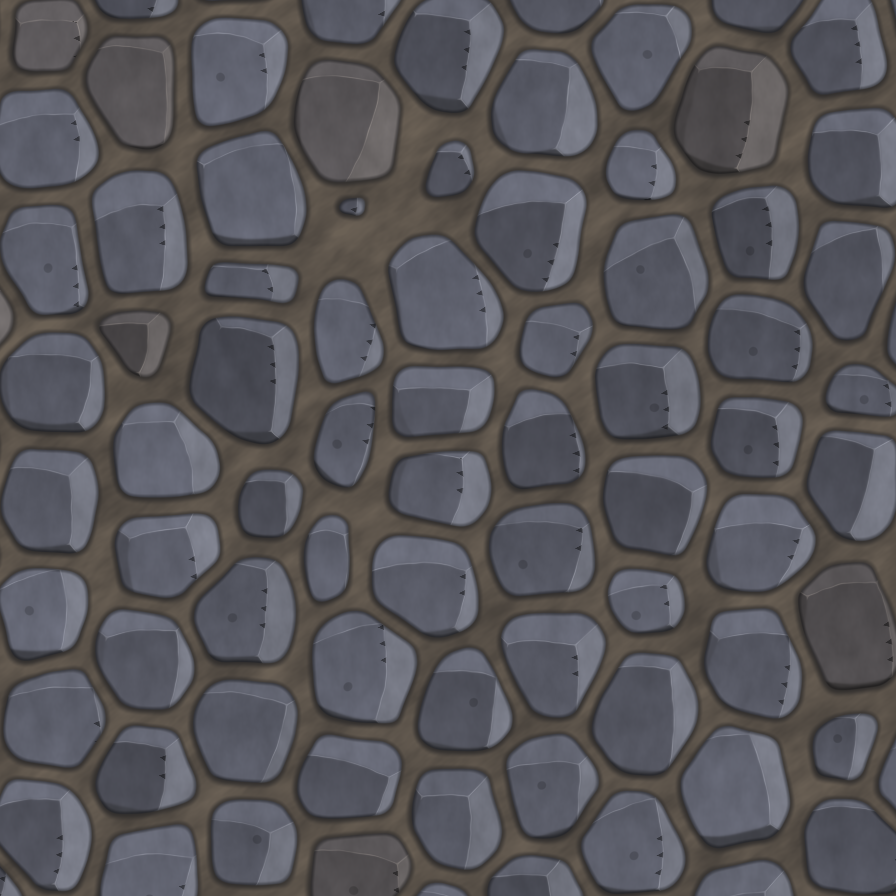
Write a three.js fragment shader that draws this texture.

```glsl
// Painted cobblestones: faceted blue-grey stones set in streaky brown earth.
varying vec2 vUv;

const vec2 CELL = vec2(0.111, 0.126);
const float GAP = 0.0085;
const vec3 EARTH_DARK = vec3(0.29, 0.265, 0.24);
const vec3 EARTH_LIGHT = vec3(0.42, 0.38, 0.335);
const vec3 SHADOW = vec3(0.19, 0.18, 0.175);

vec2 hash2(vec2 p) {
  vec3 q = fract(p.xyx * vec3(0.1031, 0.1030, 0.0973));
  q += dot(q, q.yzx + 33.33);
  return fract((q.xx + q.yz) * q.zy);
}

float gradientDot(vec2 corner, vec2 offset) {
  return dot(hash2(corner + 71.0) * 2.0 - 1.0, offset);
}

float gradientNoise(vec2 p) {
  vec2 i = floor(p), f = fract(p);
  vec2 u = f * f * f * (f * (f * 6.0 - 15.0) + 10.0);
  vec2 e = vec2(1.0, 0.0);
  float low = mix(gradientDot(i, f), gradientDot(i + e, f - e), u.x);
  float high = mix(gradientDot(i + e.yx, f - e.yx), gradientDot(i + 1.0, f - 1.0), u.x);
  return mix(low, high, u.y);
}

float fbm(vec2 p) {
  float sum = 0.0, amp = 1.0;
  for (int i = 0; i < 4; i++) {
    sum += amp * gradientNoise(p);
    p = p * 2.03 + 17.0;
    amp *= 0.55;
  }
  return sum;
}

float smoothMin(float a, float b, float k) {
  float h = max(k - abs(a - b), 0.0) / k;
  return min(a, b) - h * h * k * 0.25;
}

float roundedBox(vec2 p, vec2 halfSize, float radius) {
  vec2 q = abs(p) - halfSize + radius;
  return length(max(q, 0.0)) + min(max(q.x, q.y), 0.0) - radius;
}

// Stone centre in xy, power-diagram weight in z (low for pebbles).
vec3 stoneSeed(vec2 cell) {
  vec2 jitter = (hash2(cell + 100.0) - 0.5) * 0.5;
  vec2 pick = hash2(cell + 231.0);
  float stagger = 0.5 * mod(cell.x, 2.0);
  float weight = (pick.x - 0.5) * 0.0016 - 0.0042 * step(0.86, pick.y);
  return vec3((cell + 0.5 + jitter + vec2(0.0, stagger)) * CELL, weight);
}

vec3 earthColor(vec2 p) {
  vec2 slanted = vec2(p.x * 0.8 + p.y * 0.6, p.y * 0.8 - p.x * 0.6);
  float streaks = fbm(slanted * vec2(13.0, 32.0)) + 0.5 * fbm(p * 9.0);
  return mix(EARTH_DARK, EARTH_LIGHT, clamp(0.5 + 0.75 * streaks, 0.0, 1.0));
}

// local: position from the stone middle, size: half extents, depth: inside distance.
vec3 stoneColor(vec2 local, vec2 size, float depth, vec2 id, vec2 p) {
  vec2 tone = hash2(id + 11.0), cutA = hash2(id + 23.0), cutB = hash2(id + 37.0);
  vec2 skew = (hash2(id + 53.0) - 0.5) * 0.4, mark = hash2(id + 67.0);
  vec2 s = local / size;

  // Signed distance past each edge of the front face: right, top, left, bottom.
  vec2 bend = 0.16 * s.yx * s.yx + skew * s.yx;
  vec2 lit = (s + bend - mix(vec2(0.3, 0.32), vec2(0.85, 0.8), cutA)) * size;
  vec2 dim = (-s + bend - mix(vec2(0.76, 0.78), vec2(1.15, 1.05), cutB)) * size;
  lit += 0.0012 * gradientNoise(p * 75.0);
  float first = max(max(max(lit.x, lit.y), max(dim.x, dim.y)), 0.0);
  vec4 facet = exp((vec4(lit, dim) - first) * 1300.0);
  float front = exp(-first * 1300.0);
  float total = front + dot(facet, vec4(1.0));

  // Flat paint per facet, with soft brush variation.
  vec3 face = mix(vec3(0.275, 0.28, 0.315), vec3(0.375, 0.385, 0.435), tone.x);
  face *= 1.0 - 0.07 * s.y;
  vec3 color = face * front + vec3(0.455, 0.465, 0.51) * facet.x
    + vec3(0.395, 0.405, 0.455) * facet.y + vec3(0.285, 0.29, 0.325) * facet.z
    + vec3(0.24, 0.245, 0.27) * facet.w;
  color /= total;
  color *= 0.95 + 0.12 * tone.y + 0.11 * fbm(p * vec2(38.0, 24.0) + id);

  // Worn highlights along the lit ridges.
  float purity = max(max(front, max(facet.x, facet.y)), max(facet.z, facet.w)) / total;
  float ridge = smoothstep(0.9, 0.5, purity) * smoothstep(-0.005, -0.001, max(lit.x, lit.y));
  color += 0.11 * ridge * (0.75 + gradientNoise(p * 40.0));

  // Chips bitten from the right ridge, and a small pit on some faces.
  float chipY = abs(local.y - (mark.x - 0.6) * size.y);
  float chip = 0.008 - min(chipY, abs(chipY - 0.019)) * 2.2 + lit.x;
  float chipMask = smoothstep(0.0, 0.002, chip) * smoothstep(0.001, -0.001, lit.x);
  color *= 1.0 - 0.42 * chipMask * step(0.4, mark.y) * step(lit.y, 0.0);
  float pit = length(local + size * (mark - 0.3) * 0.5);
  float pitMask = smoothstep(0.006, 0.004, pit) * step(0.7, cutB.x) * front / total;
  color *= 1.0 - 0.17 * pitMask;

  // A few stones are warm brown; every rim is dark.
  float brown = step(0.91, hash2(id + 83.0).x);
  color = mix(color, color * vec3(0.93, 0.87, 0.79), brown);
  return color * mix(0.62, 1.0, smoothstep(0.0, 0.0045, depth));
}

void main() {
  vec2 p = vUv + 0.0035 * vec2(gradientNoise(vUv * 22.0), gradientNoise(vUv * 22.0 + 40.0));
  vec2 base = floor(p / CELL), id = base;
  vec3 seed = vec3(0.0);
  float nearest = 10.0;
  for (int y = -2; y <= 2; y++) for (int x = -2; x <= 2; x++) {
    vec2 cell = base + vec2(x, y);
    vec3 other = stoneSeed(cell);
    float power = dot(p - other.xy, p - other.xy) - other.z;
    if (power < nearest) { nearest = power; seed = other; id = cell; }
  }

  // Distance to the cell border, and the cell extents along the tilted stone axes.
  float tilt = (hash2(id + 5.0).x - 0.5) * 0.4;
  vec2 axis = vec2(cos(tilt), sin(tilt)), up = vec2(-axis.y, axis.x), r = p - seed.xy;
  float border = 1.0;
  vec4 extent = vec4(0.075, 0.085, 0.075, 0.085);
  for (int y = -2; y <= 2; y++) for (int x = -2; x <= 2; x++) {
    vec3 other = stoneSeed(id + vec2(x, y));
    vec2 toOther = other.xy - seed.xy;
    float span = length(toOther);
    if (span > 0.0001) {
      vec2 n = toOther / span;
      float reach = 0.5 * (span + (seed.z - other.z) / span);
      vec2 along = vec2(dot(n, axis), dot(n, up));
      extent = min(extent, reach / max(vec4(along, -along), 0.15));
      border = smoothMin(border, reach - dot(r, n), 0.014);
    }
  }
  vec2 size = clamp(0.5 * (extent.xy + extent.zw) - GAP * 0.7, vec2(0.014), vec2(0.059, 0.071));
  vec2 local = vec2(dot(r, axis), dot(r, up)) - 0.5 * (extent.xy - extent.zw);
  float box = roundedBox(local, size, 0.62 * min(size.x, size.y));
  float depth = smoothMin(border - GAP, -box, 0.012);

  // Earth with a contact shadow, heavier below and left of each stone.
  float below = 0.5 + 0.5 * dot(local / (length(local) + 0.0001), vec2(-0.5, -0.86));
  float shade = 1.0 - smoothstep(0.0, GAP * mix(0.6, 1.0, below), -depth);
  vec3 color = mix(earthColor(vUv), SHADOW, shade * mix(0.6, 0.95, below));
  vec3 stone = stoneColor(local, size, depth, id, vUv);
  gl_FragColor = vec4(mix(color, stone, smoothstep(-0.001, 0.001, depth)), 1.0);
}
```
